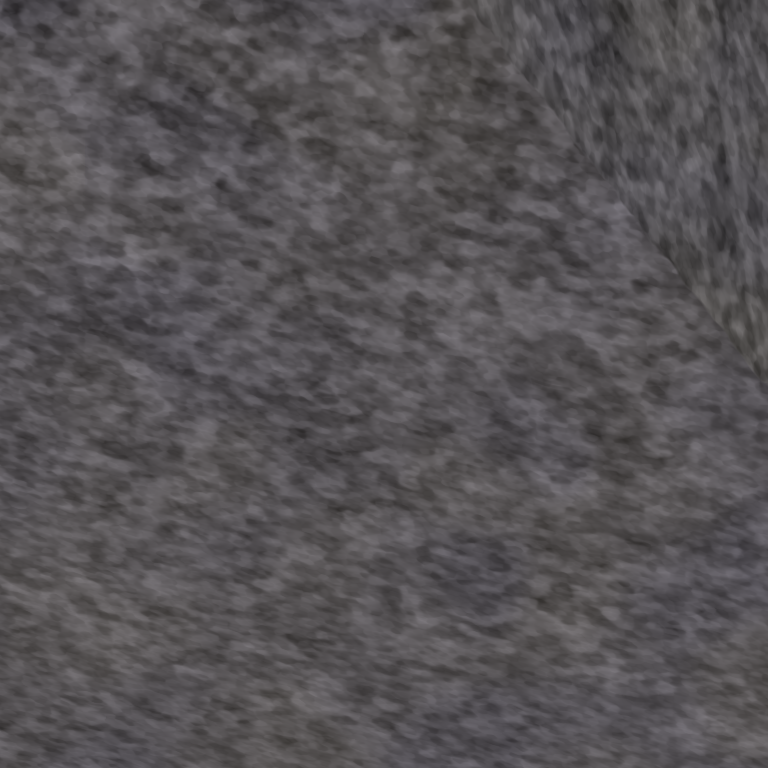
This texture is drawn by a three.js fragment shader. Its source:

```glsl
varying vec2 vUv;

const vec3 STONE_GREY = vec3(0.337, 0.324, 0.335);
const vec3 SIDE_GREY = vec3(0.325, 0.316, 0.324);
const vec3 WARM_SHIFT = vec3(0.010, 0.008, -0.014);
const vec2 EDGE_TOP = vec2(0.605, 1.0);
const vec2 EDGE_END = vec2(0.996, 0.499);
const vec2 CREASE_TOP = vec2(0.09, 0.70);
const vec2 CREASE_END = vec2(0.83, 0.036);

vec3 hash3(vec2 cell) {
  vec3 p = fract(cell.xyx * vec3(0.1031, 0.1030, 0.0973));
  p += dot(p, p.yxz + 33.33);
  return fract((p.xxy + p.yzz) * p.zyx);
}

// Soft cellular noise: jittered blobs of random tone, constant variance
float blobNoise(vec2 p) {
  vec2 cell = floor(p);
  float total = 0.0;
  float energy = 0.0001;
  for (int j = -1; j <= 1; j++) {
    for (int i = -1; i <= 1; i++) {
      vec2 id = cell + vec2(float(i), float(j));
      vec3 rnd = hash3(id + 200.0);
      vec2 offset = id + rnd.xy - p;
      float weight = exp(-4.0 * dot(offset, offset));
      total += weight * (rnd.z - 0.5);
      energy += weight * weight;
    }
  }
  return total / sqrt(energy);
}

// Grain in three sizes, with sparse dark pits
float grain(vec2 p, float contrast) {
  float tone = 0.78 * blobNoise(p)
             + 0.46 * blobNoise(p * 2.1 + 17.3)
             + 0.40 * blobNoise(p * 0.31 + 41.7);
  float pits = smoothstep(0.30, 0.75, blobNoise(p * 0.85 + 73.1));
  return contrast * (0.162 * tone - 0.075 * pits + 0.004);
}

// Signed distance to the line a-b, positive on its upper right
float lineSide(vec2 p, vec2 a, vec2 b) {
  vec2 dir = normalize(b - a);
  return dot(p - a, vec2(-dir.y, dir.x));
}

// Broad face: tilted streaks that flatten towards the bottom
vec2 faceGrid(vec2 uv) {
  float depth = uv.y + 0.24 * uv.x;
  return vec2(46.0 * uv.x - 5.0 * uv.y, depth * (126.0 - 29.0 * depth));
}

// Side face: steep narrow streaks
vec2 sideGrid(vec2 uv) {
  return vec2(88.0 * (uv.x + 0.22 * uv.y), 43.0 * uv.y) + 120.0;
}

vec3 shade(vec3 base, float tone, float warmth) {
  return base + tone * vec3(1.0, 0.98, 1.02) + WARM_SHIFT * warmth;
}

// Faint worn ridge, broken along its length
float crease(vec2 uv) {
  float d = lineSide(uv, CREASE_TOP, CREASE_END);
  float along = dot(uv - CREASE_TOP, normalize(CREASE_END - CREASE_TOP));
  float worn = 0.5 + 0.5 * cos(along * 7.0);
  return worn * (exp(-pow((d - 0.015) / 0.020, 2.0))
               - exp(-pow((d + 0.020) / 0.025, 2.0)));
}

void main() {
  vec2 uv = vUv;
  float patches = blobNoise(uv * 9.0 + 5.0);

  // Two stone faces
  float faceTone = grain(faceGrid(uv), mix(0.82, 1.08, uv.y));
  faceTone += 0.020 * patches + 0.010 * crease(uv);
  vec3 face = shade(STONE_GREY, faceTone, patches - 1.5 * faceTone);

  float sideTone = grain(sideGrid(uv), 1.10) + 0.015 * patches;
  float sideWarmth = patches + 0.7 * smoothstep(0.80, 0.50, uv.y);
  vec3 side = shade(SIDE_GREY, sideTone, sideWarmth);

  // Slightly chipped boundary with a pale rim and a broken shadow
  float chips = blobNoise(uv * 42.0 + 9.0);
  float edge = lineSide(uv, EDGE_TOP, EDGE_END) + 0.005 * chips;
  float shadow = smoothstep(-0.002, 0.003, edge) * exp(-max(edge, 0.0) / 0.011);
  float rim = exp(-pow((edge + 0.012) / 0.012, 2.0));
  side -= 0.075 * shadow * smoothstep(-0.35, 0.40, chips);
  face += 0.014 * rim;

  vec3 color = mix(face, side, smoothstep(-0.002, 0.002, edge));
  gl_FragColor = vec4(clamp(color, 0.13, 0.50), 1.0);
}
```
